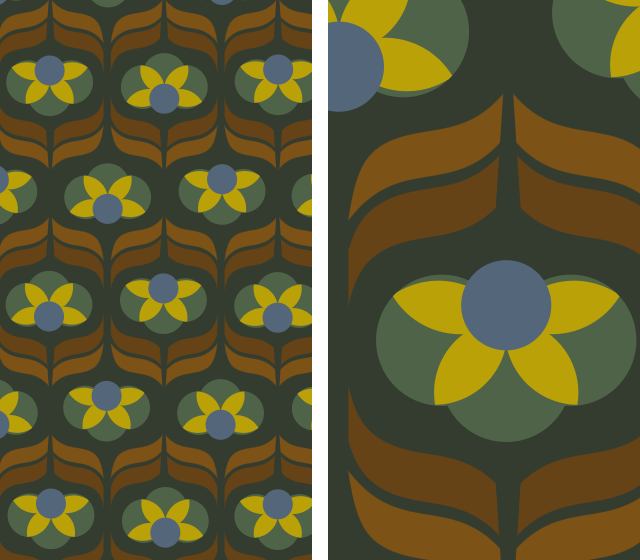
Left, the full canvas; right, a detail of the centre.
Reproduce this pattern procedurally as a WebGL 2 fragment shader.

```glsl
#version 300 es
precision highp float;
// Retro ogee wallpaper: mirrored pairs of brown leaves frame staggered flowers.
// Leaves are bands between S curves folded into one cell; flowers are circles
// and lens petals on two interleaved lattices, every other one upside down.

uniform vec2 u_resolution;
out vec4 fragColor;

// Layout, in design units (canvas height = UNITS)
const float UNITS = 768.0;
const vec2 CELL = vec2(156.0, 298.2);
const vec2 ORIGIN = vec2(69.0, 354.0);
const float JITTER = 1.8;

// Leaves
const float LEAF_REACH = 73.0;
const float STEM_GAP = 2.3;
const float STEM_TAPER = 0.065;
const vec2 LIGHT_EDGES = vec2(98.0, 77.3);   // upper, lower height
const vec2 LIGHT_DROOP = vec2(20.0, 0.0);
const vec2 DARK_EDGES = vec2(71.7, 49.5);
const vec2 DARK_DROOP = vec2(8.0, 11.0);

// Flower, upright: heart on top, petals hanging
const float LOBE_RADIUS = 30.0;
const vec2 SIDE_LOBE = vec2(29.5, 4.0);
const vec2 END_LOBE = vec2(0.0, -12.5);
const vec2 HEART = vec2(0.0, 20.0);
const float HEART_RADIUS = 20.6;
const vec2 PETAL_BASE = vec2(0.0, 13.5);
const vec2 UPPER_TIP = vec2(52.0, 24.5);
const vec2 LOWER_TIP = vec2(32.5, -25.5);
const float PETAL_HALF_WIDTH = 11.7;

// Colours
const vec3 GROUND = vec3(0.200, 0.235, 0.180);
const vec3 SAGE = vec3(0.310, 0.390, 0.285);
const vec3 DARK_BROWN = vec3(0.400, 0.260, 0.090);
const vec3 LIGHT_BROWN = vec3(0.490, 0.320, 0.090);
const vec3 MUSTARD = vec3(0.730, 0.630, 0.030);
const vec3 SLATE = vec3(0.330, 0.400, 0.480);

float hash(vec2 p) {
    return fract(sin(dot(p, vec2(127.1, 311.7))) * 43758.5453);
}

// Coverage of a signed distance, smoothed over one pixel
float cover(float d, float pixel) {
    return clamp(0.5 - d / pixel, 0.0, 1.0);
}

// S curve falling from the stem to the outer end, with an extra droop there
float leafCurve(float u, float droop) {
    float t = min(u / LEAF_REACH, 1.05);
    float s = t - 0.5;
    return -12.0 * s - 112.0 * s * s * s - droop * pow(t, 20.0);
}

// One half leaf; q is folded so both axes are positive
float leafCover(vec2 q, vec2 edges, vec2 droop, float pixel) {
    float above = q.y - edges.x - leafCurve(q.x, droop.x);
    float below = edges.y + leafCurve(q.x, droop.y) - q.y;
    float stem = STEM_GAP + STEM_TAPER * (115.0 - q.y);
    float sides = max(stem - q.x, q.x - LEAF_REACH);
    return min(cover(sides, pixel),
               min(cover(above, max(fwidth(above), 1e-4)),
                   cover(below, max(fwidth(below), 1e-4))));
}

// Lens with pointed ends at a and b
float lens(vec2 p, vec2 a, vec2 b, float halfWidth) {
    float halfLength = 0.5 * length(b - a);
    vec2 axis = normalize(b - a);
    vec2 m = p - 0.5 * (a + b);
    float r = (halfLength * halfLength + halfWidth * halfWidth) / (2.0 * halfWidth);
    float across = abs(m.x * axis.y - m.y * axis.x);
    return length(vec2(across + r - halfWidth, dot(m, axis))) - r;
}

vec3 paintFlower(vec3 col, vec2 q, float pixel) {
    q.x = abs(q.x);
    float lobes = min(length(q - SIDE_LOBE), length(q - END_LOBE)) - LOBE_RADIUS;
    float petals = min(lens(q, PETAL_BASE, UPPER_TIP, PETAL_HALF_WIDTH),
                       lens(q, PETAL_BASE, LOWER_TIP, PETAL_HALF_WIDTH));
    float heart = length(q - HEART) - HEART_RADIUS;
    col = mix(col, SAGE, cover(lobes, pixel));
    col = mix(col, MUSTARD, cover(max(petals, lobes), pixel));
    return mix(col, SLATE, cover(heart, pixel));
}

void main() {
    float pixel = UNITS / u_resolution.y;
    vec2 p = gl_FragCoord.xy * pixel - ORIGIN;

    // Leaves, mirrored about each cell centre
    vec2 fold = abs(p - CELL * floor(p / CELL + 0.5));
    vec3 col = GROUND;
    col = mix(col, LIGHT_BROWN, leafCover(fold, LIGHT_EDGES, LIGHT_DROOP, pixel));
    col = mix(col, DARK_BROWN, leafCover(fold, DARK_EDGES, DARK_DROOP, pixel));

    // Flowers: one lattice inside the leaves, one between them
    for (int i = 0; i < 2; i++) {
        vec2 g = p - 0.5 * CELL * float(i);
        vec2 id = floor(g / CELL + 0.5);
        vec2 seed = id + 17.0 * float(i);
        vec2 shift = JITTER * (2.0 * vec2(hash(seed), hash(seed + 5.3)) - 1.0);
        vec2 q = g - id * CELL - shift;
        q.y *= 2.0 * mod(id.x + id.y, 2.0) - 1.0;
        col = paintFlower(col, q, pixel);
    }
    fragColor = vec4(col, 1.0);
}
```
